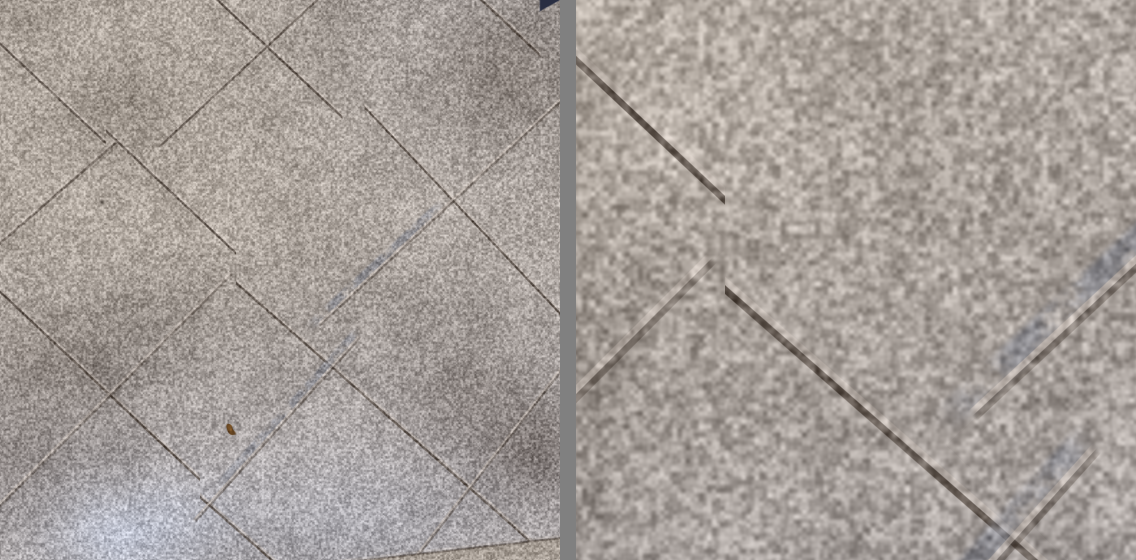
Left: the whole. Right: its middle third, enlarged.
Write a WebGL 1 fragment shader that draws this texture.

```glsl
precision highp float;
// Worn diagonal stone floor tiles with slipped, broken grout lines, scuffs and grain.
uniform vec2 u_resolution;

#define WARM vec3(0.635, 0.600, 0.565)
#define COOL vec3(0.640, 0.630, 0.655)
#define GLARE vec3(0.73, 0.75, 0.81)
#define GROUT vec3(0.33, 0.29, 0.26)
#define LIP vec3(0.76, 0.72, 0.69)
#define SCUFF vec3(0.50, 0.51, 0.55)
#define ROW_PITCH 0.443
#define WIDE_PITCH 0.586
#define LINE_HALF 0.0019
#define GRAIN 0.25
#define MOTTLE 0.17

float hash(vec2 p) {
  vec3 h = fract(vec3(p.xyx) * 0.1031);
  h += dot(h, h.yzx + 33.33);
  return fract((h.x + h.y) * h.z);
}

float noise(vec2 p) {
  vec2 c = floor(p), f = fract(p);
  f = f * f * (3.0 - 2.0 * f);
  return mix(mix(hash(c), hash(c + vec2(1, 0)), f.x),
             mix(hash(c + vec2(0, 1)), hash(c + vec2(1, 1)), f.x), f.y);
}

float fbm(vec2 p) {
  float sum = 0.0, amp = 0.5;
  for (int o = 0; o < 5; o++) {
    sum += amp * noise(p);
    p = mat2(1.6, 1.2, -1.2, 1.6) * p + 17.3;
    amp *= 0.55;
  }
  return sum;
}

float blob(vec2 p, vec2 center, vec2 radius) {
  vec2 d = (p - center) / radius;
  return exp(-dot(d, d));
}

float stroke(float d, float halfWidth) {
  float aa = 0.8 / min(u_resolution.x, u_resolution.y);
  return 1.0 - smoothstep(halfWidth - aa, halfWidth + aa, abs(d));
}

// Dark joint with a bright worn lip on one side
vec3 groove(vec3 col, float d, float on, float depth, float lip) {
  col = mix(col, LIP, stroke(d + 2.0 * LINE_HALF, LINE_HALF) * on * lip);
  return mix(col, GROUT, stroke(d, LINE_HALF) * on * depth);
}

// Sideways slip of falling joint k: two breaks, the main one healing with distance
float slip(float k, float x, float seam) {
  float amount = k < -0.5 ? -0.13 : 0.07;
  float main = amount * step(seam, x) * (1.0 - clamp((x - seam) / 0.5, 0.0, 1.0));
  float minor = step(0.19, x) * step(x, seam) * (1.0 - min(abs(k), 1.0));
  return main - 0.05 * minor;
}

// Blue-grey rub mark beside a rising joint
float scuff(float d, float along, float from, float to, float wear) {
  float band = smoothstep(-0.023, -0.016, d) * (1.0 - smoothstep(-0.007, 0.001, d));
  float span = smoothstep(from, from + 0.1, along) * (1.0 - smoothstep(to - 0.15, to, along));
  return band * span * smoothstep(0.25, 0.65, wear);
}

void main() {
  vec2 p = gl_FragCoord.xy / u_resolution;
  p.y = 1.0 - p.y;
  float soft = fbm(p * 5.0), grit = noise(p * 245.0), fine = noise(p * 390.0 + 51.0);

  // Falling joints, rising joints of the wide upper tiles and of the fanned lower tiles
  float row = (p.y - 0.94 * p.x - 0.078) / ROW_PITCH;
  float wide = (p.y + 0.93 * p.x - 0.527) / WIDE_PITCH;
  float fanPitch = 0.469 - 0.13 * p.x;
  float fan = (p.y + 0.87 * p.x - 0.435) / fanPitch;

  // Stone: broad light, mottling and small shifts from tile to tile
  float cool = 0.6 * smoothstep(0.35, 0.95, p.y) + 0.35 * smoothstep(0.3, 0.9, p.x) * (1.0 - p.y);
  vec3 col = mix(WARM, COOL, clamp(cool, 0.0, 1.0));
  vec2 tile = vec2(row < 0.0 ? floor(wide) + 20.0 : floor(fan), floor(row) + 9.0);
  col += 0.018 * (hash(tile + 40.0) - 0.5);
  col = mix(col, GLARE, 0.85 * blob(p, vec2(0.25, 0.96), vec2(0.16, 0.1)) * (0.5 + soft));
  col = mix(col, GLARE, 0.35 * blob(p, vec2(0.62, 0.94), vec2(0.22, 0.12)));
  float shade = blob(p, vec2(0.9, 0.12), vec2(0.12)) + blob(p, vec2(0.1, 0.65), vec2(0.15, 0.09))
              + blob(p, vec2(0.04, 0.83), vec2(0.1)) + blob(p, vec2(0.84, 0.72), vec2(0.13))
              + 1.4 * blob(p, vec2(0.96, 0.82), vec2(0.09));
  col -= vec3(0.085, 0.09, 0.095) * shade * (0.5 + soft);
  col += MOTTLE * (soft - 0.46) + 0.09 * (fbm(p * 24.0) - 0.46);

  // Falling joints
  float k = clamp(floor(row + 0.5), -3.0, 1.0);
  float seam = 0.422 - 0.137 * k + 0.072 * k * k;
  float d = (row - k - slip(k, p.x, seam)) * ROW_PITCH / 1.372;
  float on = k < -0.5 ? smoothstep(0.017, 0.022, abs(p.x - seam)) : 1.0;
  float wear = 0.65 + 0.35 * noise(p * 30.0);
  col = groove(col, d, on, wear, 0.5);

  // Rising joints, upper side
  k = clamp(floor(wide + 0.5), 0.0, 1.0);
  d = (wide - k) * WIDE_PITCH / 1.366;
  on = 1.0 - smoothstep(-0.01, 0.01, row + 0.2 - 0.12 * k);
  col = mix(col, SCUFF, 0.65 * k * scuff(d, row, -1.05, 0.0, fbm(p * 45.0)));
  col = groove(col, d, on, wear * (0.85 - 0.3 * k), 0.35 + 0.4 * k);

  // Rising joints, lower side, unevenly spaced and overshooting toward the right
  k = clamp(floor(fan + 0.5), 0.0, 3.0);
  d = (fan - k - k * (k - 1.0) * (0.097 * k - 0.25)) * fanPitch / 1.45;
  float over = max(k - 1.0, 0.0);
  on = smoothstep(-0.01, 0.01, row + 0.05 - 0.1 * k + 0.33 * over * over);
  on *= 1.0 - step(1.5, k) * smoothstep(1.17, 1.2, row);
  float second = step(1.5, k) * step(k, 2.5);
  col = mix(col, SCUFF, 0.65 * second * scuff(d, row, -0.22, 1.0, fbm(p * 45.0)));
  col = groove(col, d, on, wear * (0.8 - 0.25 * min(k, 1.0)), 0.35 + 0.3 * min(k, 1.0));

  // Border strip at the lower right
  float edge = p.y + 0.112 * p.x - 1.073;
  col = mix(col, WARM + 0.03 * soft, smoothstep(-0.002, 0.002, edge));
  col = groove(col, edge, 1.0, 0.65 * wear, 0.3);

  // Speckled grain, then stray leaf, chips and the dark corner
  col += GRAIN * (grit - 0.5) + 0.6 * GRAIN * (fine - 0.5);
  vec2 q = mat2(0.8, 0.6, -0.6, 0.8) * (p - vec2(0.412, 0.768));
  float leaf = length(q / vec2(0.007, 0.013)) + 0.5 * noise(p * 120.0);
  col = mix(col, mix(vec3(0.25, 0.16, 0.08), vec3(0.55, 0.38, 0.18), grit), 1.0 - smoothstep(0.9, 1.25, leaf));
  col = mix(col, GROUT * 0.8, 0.8 * blob(p, vec2(0.182, 0.361), vec2(0.0035)));
  col = mix(col, LIP, 0.7 * blob(p, vec2(0.212, 0.12), vec2(0.006, 0.008)));
  float corner = min(p.x - 0.964, 0.02 - 0.55 * (p.x - 0.964) - p.y);
  col = mix(col, vec3(0.16, 0.18, 0.26), smoothstep(-0.002, 0.002, corner));
  gl_FragColor = vec4(clamp(col, 0.0, 1.0), 1.0);
}
```
